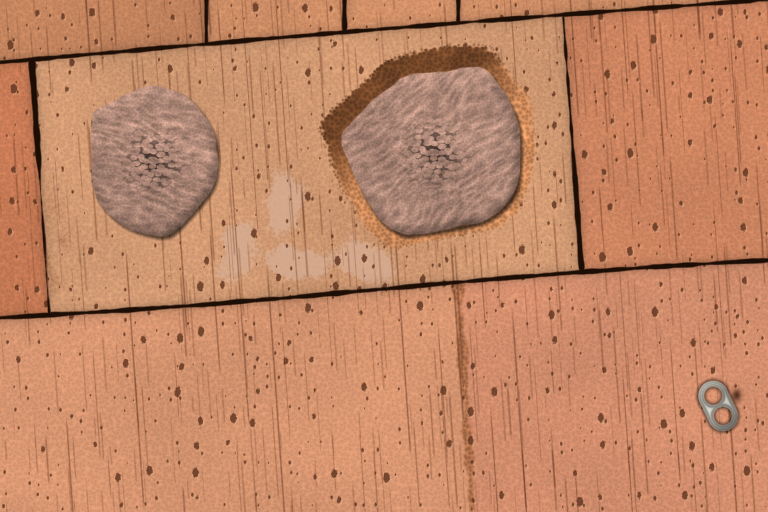
A Shadertoy shader for this texture:

```glsl
const vec2 ROUND_CLAY[8] = vec2[8](vec2(0, .127), vec2(.06, .105), vec2(.102, .04), vec2(.1, -.04),
  vec2(.02, -.129), vec2(-.05, -.113), vec2(-.097, -.064), vec2(-.1, .08));
const vec2 WIDE_CLAY[8] = vec2[8](vec2(.088, .143), vec2(.145, .055), vec2(.141, -.068), vec2(.1, -.112),
  vec2(-.061, -.143), vec2(-.105, -.109), vec2(-.162, .027), vec2(-.06, .126));

float hash(vec2 p) {
  vec3 q = fract(p.xyx * .1031);
  q += dot(q, q.yzx + 33.33);
  return fract((q.x + q.y) * q.z);
}

float cellular(vec2 p) {
  vec2 id = floor(p);
  float d = 2.;
  for (int i = 0; i < 9; i++) {
    vec2 c = id + vec2(i % 3 - 1, i / 3 - 1);
    d = min(d, length(c + vec2(hash(c), hash(c + 57.3)) - p));
  }
  return d;
}

float waves(vec2 p) {
  float sum = 0., amp = .5;
  for (int i = 0; i < 4; i++) {
    sum += amp * sin(p.x + 1.7 * sin(p.y));
    p = mat2(1.3, 1.1, -1.1, 1.3) * p + 1.9;
    amp *= .6;
  }
  return sum;
}

// Smooth maximum of the edge distances of a convex outline
float outline(vec2 p, vec2 v[8]) {
  float sum = 0.;
  for (int i = 0; i < 8; i++) {
    vec2 e = normalize(v[(i + 1) % 8] - v[i]);
    sum += exp(min(100. * dot(p - v[i], vec2(-e.y, e.x)), 80.));
  }
  return log(sum) / 100. - .024;
}

float fill(float d, float px) { return 1. - smoothstep(-px, px, d); }

float spot(vec2 p, vec2 center, vec2 size) {
  vec2 k = (p - center) / size;
  return exp(-dot(k, k));
}

// Thin, slightly leaning scratches of random length
float grooves(vec2 p, float columns, float rows, float chance, float px) {
  vec2 g = vec2((p.x + .07 * p.y) * columns, p.y * rows);
  g.y += 7. * hash(vec2(floor(g.x), columns));
  vec2 id = floor(g), f = fract(g);
  float x = abs(f.x - mix(.2, .8, hash(id + 3.1))) / columns;
  float end = mix(.3, 1., hash(id + 8.7));
  float span = smoothstep(0., .05, f.y) * (1. - smoothstep(end - .1, end, f.y));
  return step(hash(id + columns), chance) * span * fill(x - .0004 - .0013 * hash(id + 21.4), px);
}

// Irregular holes, one per chosen cell
float pits(vec2 p, float scale, float chance, float px) {
  vec2 id = floor(p * scale);
  vec2 k = fract(p * scale) - .25 - .5 * vec2(hash(id + 1.7), hash(id + 9.2));
  float radius = mix(.05, .16, hash(id + 6.3)) + .025 * waves(p * 420.);
  return step(hash(id + scale), chance) * fill((length(k * vec2(1.3, .85)) - radius) / scale, px);
}

float holes(vec2 p, float px) { return max(pits(p, 19., .4, px), pits(p, 47., .22, px)); }

// Wrinkled clay lump with its contact shadow
vec3 clay(vec3 base, vec2 q, vec2 v[8], float turn, float px) {
  float d = outline(q, v) + .0025 * waves(q * 45.);
  base *= 1. - .6 * fill(outline(q - vec2(.004, -.006), v), .005);
  float c = cos(turn), s = sin(turn);
  vec2 r = mat2(c, s, -s, c) * (q + .012 * vec2(waves(q * 24.), waves(q.yx * 21.)));
  float folds = .6 * cellular(r * vec2(28, 95)) + .4 * cellular(r.yx * vec2(75, 40));
  vec3 col = vec3(.70, .545, .48) * mix(.76, 1.26, folds);
  col *= 1. + .09 * waves(q * 17.) + .2 * (cellular(q * 190.) - .5);
  col *= 1. - .6 * spot(q, vec2(0), vec2(.055)) * smoothstep(.45, .75, cellular(q * vec2(80, 115)));
  float light = dot(normalize(q + 1e-4), vec2(-.5, .86));
  col *= 1. + smoothstep(-.024, 0., d) * (.22 * light - .12);
  return mix(base, col, fill(d, px));
}

void mainImage(out vec4 fragColor, in vec2 fragCoord) {
  float px = 1. / iResolution.y;
  vec2 p = fragCoord * px;
  float grit = cellular(p * 130.) - .5, rough = waves(p * 38.);

  // Brick layout and joints
  float top = p.y - .878 - .082 * p.x - .004 * sin(p.x * 2.1);
  float low = p.y - .379 - .0753 * p.x + .004 * sin(p.x * 4.2);
  float left = p.x - .1227 + .069 * p.y;
  float right = p.x - 1.1706 + .073 * p.y;
  float seam = p.x - .922 + .062 * p.y;
  float joint = min(abs(top) - .0035, abs(low) - .0042);
  vec3 col = seam < 0. ? vec3(.85, .59, .445) : vec3(.84, .565, .435);
  if (top > 0.) {
    float gap = min(abs(p.x - .403), min(abs(p.x - .673), abs(p.x - .895)));
    joint = min(joint, gap - .004);
    col = p.x < .403 ? vec3(.77, .52, .37) : vec3(.83, .57, .41);
  } else if (low > 0.) {
    joint = min(joint, abs(left) - mix(.0015, .006, smoothstep(.62, .75, p.y)));
    joint = min(joint, abs(right) - mix(.0045, .0015, smoothstep(.6, .78, p.y)));
    col = left < 0. ? vec3(.8, .49, .34) : right < 0. ? vec3(.83, .61, .455) : vec3(.82, .53, .385);
  }

  // Grain, pale scuffs and crumbled edges
  col *= 1. + .13 * grit + .035 * waves(p * 9.) + .08 * (cellular(p * 260.) - .5);
  float scuff = spot(p, vec2(.557, .6), vec2(.04, .065)) + spot(p, vec2(.459, .51), vec2(.035, .075))
    + spot(p, vec2(.586, .488), vec2(.07, .035)) + spot(p, vec2(.72, .488), vec2(.055, .05));
  col = mix(col, vec3(.84, .68, .58), .75 * smoothstep(.35, .65, scuff + .28 * rough + .2 * grit));
  float crumble = low < 0. ? fill(abs(seam) - .007 - .006 * rough, .004) : 0.;
  crumble += spot(p, vec2(.108, .52), vec2(.018, .065)) * smoothstep(-.4, .3, rough);
  col = mix(col, vec3(.62, .38, .23) * (1. + .6 * grit), .65 * min(crumble, 1.));

  // Scratches, holes and dark gaps
  float scratch = .6 * grooves(p, 19., 1.6, .55, px) + .45 * grooves(p, 43., 4., .42, px)
    + .3 * grooves(p, 83., 7., .3, px);
  col = mix(col, vec3(.43, .24, .15), min(scratch, .8));
  col = mix(col, vec3(.9, .69, .54), .4 * holes(p + vec2(-.003, .003), px));
  col = mix(col, vec3(.36, .19, .11), .8 * holes(p, px));
  col *= 1. - .16 * exp(-max(joint, 0.) * 130.);
  col = mix(col, vec3(.11, .05, .02), fill(joint + .0018 * rough, px));

  // Broken hollow, dark on its upper left wall
  vec2 b = p - vec2(.85, .703);
  float hollow = outline(b - vec2(-.006, .01), WIDE_CLAY) - .03 + .007 * waves(b * 24.) + .01 * grit;
  float wall = smoothstep(-.05, .65, dot(normalize(b + 1e-4), vec2(-.5, .86)));
  vec3 dug = mix(vec3(.82, .55, .36), vec3(.46, .28, .16), wall);
  col = mix(col, dug * (1. + .4 * grit + .12 * rough), fill(hollow, .003 + px));
  col = clay(col, p - vec2(.301, .6875), ROUND_CLAY, .25, px);
  col = clay(col, b, WIDE_CLAY, -.65, px);

  // Small metal ring pair
  vec2 m = p - vec2(1.393, .227), axis = vec2(.019, -.0395);
  vec2 n = m - axis * clamp(dot(m, axis) / dot(axis, axis), 0., 1.);
  float metal = max(length(n) - .029, .018 - min(length(m), length(m - axis)));
  col = mix(col, vec3(.2, .1, .06), .8 * spot(p, vec2(1.439, .228), vec2(.009, .012)));
  col *= 1. - .5 * fill(metal - .004, .005);
  float shine = .68 + 5. * dot(n, vec2(-.6, .7)) + .15 * sin(metal * 500.);
  col = mix(col, vec3(1, .98, .93) * shine, fill(metal, px));
  fragColor = vec4(clamp(col, 0., 1.), 1);
}
```
